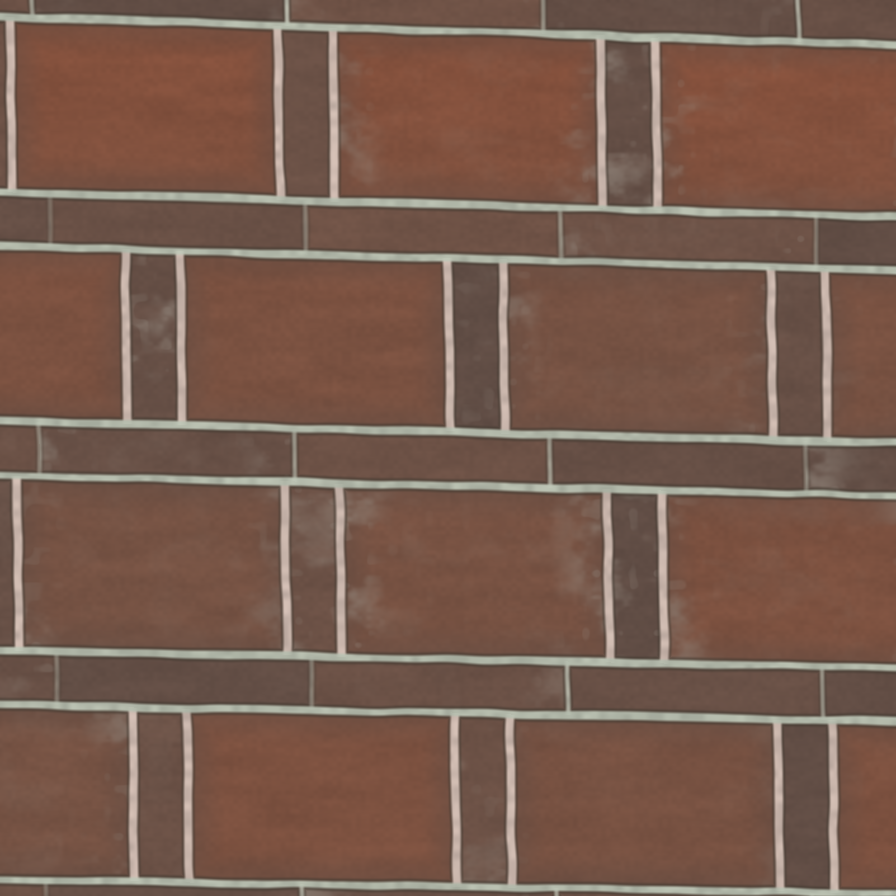
Reproduce this texture procedurally as a Shadertoy shader.

```glsl
const float COURSE = 0.2561;      // one tall row plus one thin row
const float TALL = 0.1955;        // height of the tall row
const float PAIR = 0.360;         // one large block plus one narrow brick
const float NARROW = 0.0612;      // width of the narrow brick
const float STRETCHER = 0.285;    // length of a brick in the thin row

const vec3 CLAY = vec3(0.455, 0.320, 0.262);
const vec3 WARM_CLAY = vec3(0.530, 0.312, 0.228);
const vec3 DARK_BRICK = vec3(0.375, 0.300, 0.268);
const vec3 RED_BRICK = vec3(0.440, 0.325, 0.275);
const vec3 SALT = vec3(0.590, 0.550, 0.510);
const vec3 BED_MORTAR = vec3(0.730, 0.760, 0.700);
const vec3 HEAD_MORTAR = vec3(0.835, 0.755, 0.715);
const vec3 SHADOW = vec3(0.250, 0.220, 0.185);

float hash(vec2 p) {
    return fract(sin(dot(p, vec2(127.1, 311.7))) * 43758.5453);
}

float noise(vec2 p) {
    vec2 i = floor(p), f = fract(p);
    f = f * f * (3.0 - 2.0 * f);
    return mix(mix(hash(i), hash(i + vec2(1.0, 0.0)), f.x),
               mix(hash(i + vec2(0.0, 1.0)), hash(i + 1.0), f.x), f.y);
}

float fbm(vec2 p) {
    float sum = 0.0, amp = 0.5;
    for (int i = 0; i < 4; i++) {
        sum += amp * noise(p);
        p = p * 2.03 + 17.3;
        amp *= 0.5;
    }
    return sum;
}

// Coverage of a line, given the distance from its axis
float stroke(float dist, float halfWidth, float soft) {
    return 1.0 - smoothstep(halfWidth - soft, halfWidth + soft, dist);
}

// Distance to the nearest end of an interval
float edgeDistance(float x, float size) {
    return min(abs(x), abs(size - x));
}

// Clay surface with streaks, grain and darkened margins
vec3 brickColor(vec2 uv, vec2 id, bool large, float edge) {
    float tone = hash(id + 3.7);
    float warmth = 0.45 * tone + 0.55 * smoothstep(0.6, 0.95, uv.y);
    vec3 color = large ? mix(CLAY, WARM_CLAY, warmth)
                       : mix(DARK_BRICK, RED_BRICK, tone);
    float streaks = fbm(uv * vec2(16.0, 60.0) + id * 5.0);
    float grain = noise(uv * 190.0);
    color *= 0.92 + 0.13 * streaks + 0.05 * grain;
    float margin = large ? 1.0 - smoothstep(0.0, 0.045, edge) : 0.0;
    return mix(color, DARK_BRICK, 0.4 * margin);
}

// Pale salt bloom, strongest beside the head joints
float bloom(vec2 uv, vec2 id, float headDist) {
    float patches = smoothstep(0.48, 0.78, fbm(uv * vec2(22.0, 26.0) + id));
    float fleck = smoothstep(0.72, 0.92, noise(uv * 75.0 + id));
    float nearJoint = 1.0 - smoothstep(0.0, 0.07, headDist);
    float amount = smoothstep(0.25, 0.95, hash(id + 9.1));
    return amount * (0.15 + 0.85 * nearJoint) * (0.65 * patches + 0.25 * fleck);
}

void mainImage(out vec4 fragColor, in vec2 fragCoord) {
    vec2 uv = fragCoord / iResolution.xy;
    float soft = max(0.0022, 1.0 / iResolution.y);

    // Slight perspective tilt and hand-laid wobble
    float down = 1.0 - uv.y;
    vec2 wall = vec2(uv.x - 0.015 * down,
                     down - uv.x * (0.033 - 0.018 * down) - 0.0182);
    wall += 0.0022 * (vec2(noise(uv * 28.0), noise(uv * 24.0 + 40.0)) - 0.5);

    // Row layout
    float row = floor(wall.y / COURSE);
    float odd = mod(row, 2.0);
    float y = wall.y - row * COURSE;
    bool tall = y < TALL;
    float bedDist = min(edgeDistance(y, COURSE), abs(y - TALL));

    // Column layout, staggered on alternate rows
    float period = tall ? PAIR : STRETCHER;
    float start = tall ? 0.3095 + 0.186 * odd : 0.052 - 0.016 * odd;
    float column = floor((wall.x - start) / period);
    float x = wall.x - start - column * period;
    bool large = tall && x > NARROW;
    float headDist = edgeDistance(x, period);
    if (tall) headDist = min(headDist, abs(x - NARROW));
    vec2 id = vec2(column * 2.0 + float(large), row * 2.0 + float(tall));

    // Bricks
    vec3 color = brickColor(uv, id, large, min(bedDist, headDist));
    color = mix(color, SALT, bloom(uv, id, headDist));

    // Mortar, with thin and partly lost joints in the thin rows
    float joint = floor((wall.x - start) / period + 0.5);
    float kept = tall ? 1.0 : mix(0.3, 0.95, hash(vec2(joint, row)));
    float headWidth = tall ? 0.0047 : 0.0024;
    float bedWidth = 0.0034 + 0.0016 * noise(uv * vec2(9.0, 30.0));
    float shade = max(stroke(bedDist, bedWidth + 0.0030, soft),
                      kept * stroke(headDist, headWidth + 0.0024, soft));
    color = mix(color, SHADOW, 0.62 * shade);
    float wear = 0.90 + 0.14 * noise(uv * 110.0);
    vec3 headColor = mix(BED_MORTAR, HEAD_MORTAR, tall ? 1.0 : 0.25);
    color = mix(color, headColor * wear, 0.95 * kept * stroke(headDist, headWidth, soft));
    color = mix(color, BED_MORTAR * wear, 0.95 * stroke(bedDist, bedWidth, soft));

    fragColor = vec4(color, 1.0);
}
```
